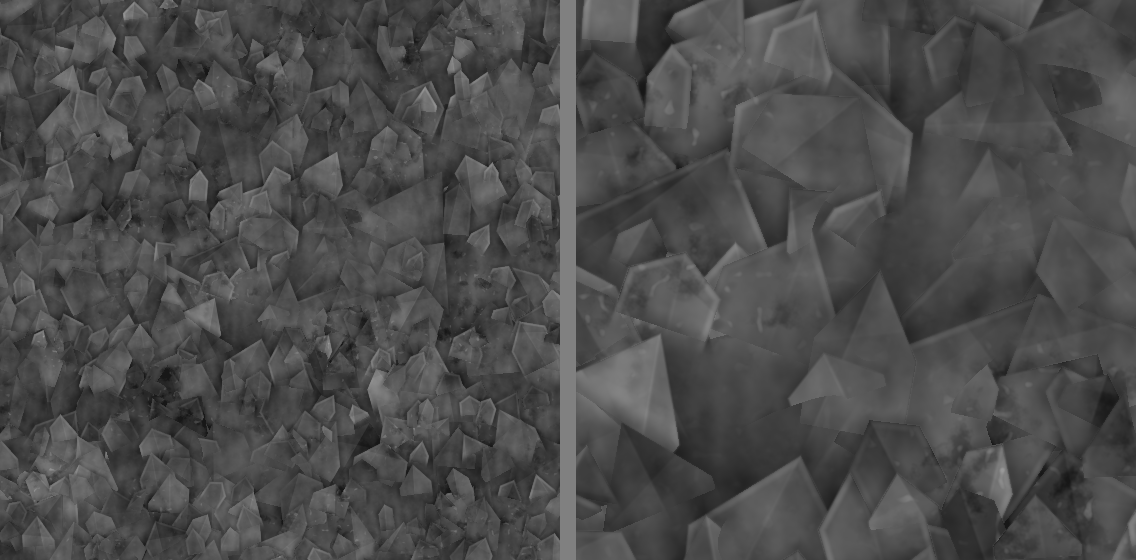
Left: the whole. Right: its middle third, enlarged.
A three.js fragment shader for this texture:

```glsl
// Draws a dense grey bed of overlapping, cloudy quartz crystal points.
varying vec2 vUv;

const float MID_TONE = 0.305;
const float HAZE_TONE = 0.345;
const float DARKEST = 0.09;
const float LIGHTEST = 0.60;
const float CRYSTAL_RANGE = 0.15;   // tone spread between crystals
const float FACET_RANGE = 0.065;    // tone step between faces
const float CLOUD_RANGE = 0.13;     // milky mottling inside crystals
const float EDGE_GLINT = 0.09;
const float SHADOW_DEPTH = 0.17;
const float MAX_TILT = 0.6;
const float EDGE_SOFTNESS = 0.0011; // in canvas widths

vec2 hash2(vec2 p) {
  vec3 q = fract(p.xyx * vec3(0.1031, 0.1030, 0.0973));
  q += dot(q, q.yzx + 33.33);
  return fract((q.xx + q.yz) * q.zy);
}

vec2 gradientAt(vec2 cell) {
  float angle = 6.2832 * hash2(cell).x;
  return vec2(cos(angle), sin(angle));
}

float gradientNoise(vec2 p) {
  vec2 i = floor(p);
  vec2 f = fract(p);
  vec2 u = f * f * f * (f * (f * 6.0 - 15.0) + 10.0);
  vec2 e = vec2(1.0, 0.0);
  float low = mix(dot(gradientAt(i), f), dot(gradientAt(i + e), f - e), u.x);
  float high = mix(dot(gradientAt(i + e.yx), f - e.yx),
                   dot(gradientAt(i + e.xx), f - e.xx), u.x);
  return 1.4 * mix(low, high, u.y);
}

float fbm(vec2 p) {
  float sum = 0.0;
  float weight = 0.6;
  for (int i = 0; i < 5; i++) {
    sum += weight * gradientNoise(p);
    p = mat2(1.6, 1.2, -1.2, 1.6) * p + 7.3;
    weight *= 0.55;
  }
  return sum;
}

// Paints one size of crystal, back rows first; grain keeps the top crystal's texture offset.
void drawCrystals(vec2 uv, float density, float seed, float share,
                  inout float tone, inout vec2 grain) {
  vec2 p = uv * density;
  float soft = EDGE_SOFTNESS * density;
  for (int row = 2; row >= -1; row--) {
    for (int column = -2; column <= 2; column++) {
      vec2 cell = floor(p) + vec2(float(column), float(row));
      vec2 id = cell + seed * 37.0 + 50.0;
      vec2 place = hash2(id);
      vec2 size = hash2(id + 211.0);
      vec2 slope = mix(vec2(0.55), vec2(1.7), hash2(id + 307.0));
      vec2 look = hash2(id + 401.0);
      vec2 kind = hash2(id + 503.0);
      if (kind.x > share) continue;

      // Local frame: apex at the origin, body hanging downwards
      float tilt = (kind.y * 2.0 - 1.0) * MAX_TILT;
      float c = cos(tilt);
      float s = sin(tilt);
      vec2 q = mat2(c, s, -s, c) * (p - cell - place);
      float halfWidth = mix(0.32, 0.75, size.x);
      float bodyLength = mix(0.9, 1.75, size.y);
      float roofRight = (q.x * slope.x + q.y) / length(vec2(slope.x, 1.0));
      float roofLeft = (-q.x * slope.y + q.y) / length(vec2(slope.y, 1.0));
      float d = max(max(roofLeft, roofRight), abs(q.x) - halfWidth);
      float body = smoothstep(-bodyLength, -0.6 * bodyLength, q.y);
      float cover = smoothstep(soft, -soft, d) * body;

      // Faces meeting along a slanted ridge and at the shoulder
      float ridge = q.x + (look.y - 0.5) * 0.9 * q.y;
      float shoulder = q.y + halfWidth * slope.x * 0.8 + (place.x - 0.5) * q.x;
      float side = smoothstep(-soft, soft, ridge) - 0.5;
      float prism = smoothstep(soft, -soft, shoulder) - 0.5;
      float face = MID_TONE + (look.x - 0.5) * CRYSTAL_RANGE;
      face += FACET_RANGE * (side * (size.y * 2.4 - 1.2) + prism * (place.y - 0.4));
      face += 0.07 * (0.35 - size.x) * (q.y + 0.5);
      face += 0.09 * smoothstep(0.93, 0.97, look.y);

      // Thin glints on the rim and ridge, soft shade on what lies behind
      float rim = smoothstep(3.0 * soft, 0.0, abs(d + 2.0 * soft));
      float crest = smoothstep(2.0 * soft, 0.0, abs(ridge));
      face += EDGE_GLINT * (rim * place.x * place.x + 0.4 * crest * look.x * look.x);
      tone *= 1.0 - SHADOW_DEPTH * smoothstep(0.2, 0.0, d) * body;
      tone = mix(tone, face, cover);
      if (cover > 0.5) grain = look * 19.0 + place * 7.0;
    }
  }
}

void main() {
  float tone = MID_TONE - 0.03;
  vec2 grain = vec2(0.0);
  float patches = gradientNoise(vUv * 6.0 + 3.7);
  drawCrystals(vUv, 8.0, 1.0, 0.85, tone, grain);
  drawCrystals(vUv, 14.0, 2.0, 0.55, tone, grain);
  drawCrystals(vUv, 25.0, 3.0, 0.34 + 0.3 * patches, tone, grain);

  // Milky clouds, fine streaks and broad light variation
  vec2 q = vUv + grain;
  float cloud = fbm(q * 13.0);
  tone += CLOUD_RANGE * cloud + 0.06 * patches;
  tone += 0.035 * gradientNoise(q * vec2(75.0, 24.0));

  // Dark inclusions, pits and pale specks gather in patches
  float rough = smoothstep(-0.05, 0.45, fbm(vUv * 9.0 + 21.0));
  float inclusion = smoothstep(0.05, 0.5, fbm(q * 32.0 + 5.0));
  float speck = smoothstep(0.42, 0.75, gradientNoise(q * 115.0));
  float pit = smoothstep(0.35, 0.7, gradientNoise(q * 70.0 + 9.0));
  tone -= (0.11 * inclusion + 0.05 * pit) * (0.2 + 0.8 * rough);
  tone += 0.12 * speck * (0.15 + 0.85 * rough);

  // Soft haze veils some areas
  float haze = smoothstep(0.12, 0.6, fbm(vUv * vec2(3.0, 4.5) + 13.0));
  tone = mix(tone, HAZE_TONE + 0.06 * cloud, 0.6 * haze);
  gl_FragColor = vec4(vec3(clamp(tone, DARKEST, LIGHTEST)), 1.0);
}
```
